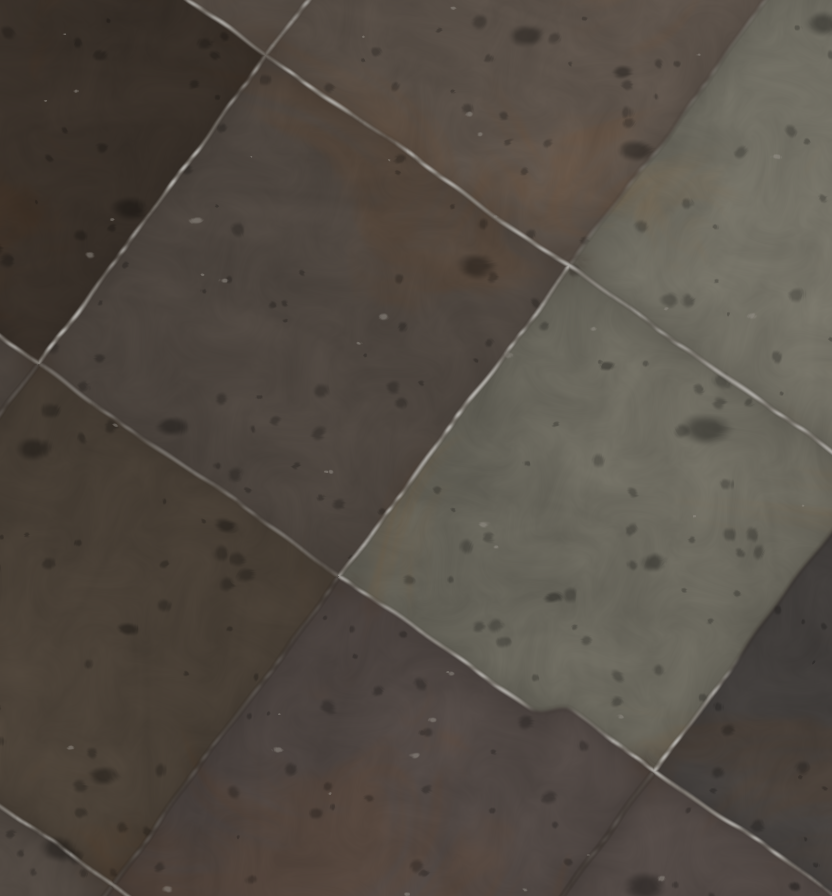
Give the GLSL for this texture, as a WebGL 1 fragment shader.

```glsl
precision highp float;
// Worn slate floor: large square tiles laid on a slant, with thin chalky grout.
// A sheared grid gives the tiles and joints; layered sines mottle the stone,
// and cellular noise scatters pits, stains and pale chips over it.
uniform vec2 u_resolution;

float hash(vec2 p) {
  return fract(sin(dot(p, vec2(127.1, 311.7))) * 4375.85);
}

// 1 when two cell indices are equal
float same(float a, float b) {
  return 1.0 - step(0.5, abs(a - b));
}

// Layered, folded sines, about -1 to 1
float mottle(vec2 p) {
  float sum = 0.0, amp = 0.5;
  for (int i = 0; i < 6; i++) {
    p = mat2(0.8, 0.6, -0.6, 0.8) * p * 1.75 + 1.3;
    p += 0.7 * sin(p.yx * 1.1);
    sum += amp * sin(p.x) * sin(p.y + 0.5);
    amp *= 0.68;
  }
  return sum;
}

// Cellular scatter of soft spots; density is the share of cells that hold one
float spots(vec2 p, float density, float radius) {
  vec2 cell = floor(p);
  float cover = 0.0;
  for (int j = -1; j <= 1; j++) {
    for (int i = -1; i <= 1; i++) {
      vec2 id = cell + vec2(float(i), float(j));
      vec2 center = id + vec2(hash(id), hash(id + 17.3));
      float r = radius * (0.4 + hash(id + 5.1));
      float spot = 1.0 - smoothstep(0.3 * r, r, length(p - center));
      cover = max(cover, spot * step(hash(id + 41.7), density));
    }
  }
  return cover;
}

// Stone colour by column and row
vec3 stone(vec2 id) {
  vec3 c = mix(vec3(0.355, 0.317, 0.285), vec3(0.318, 0.286, 0.26), step(-0.5, id.y));
  vec3 slate = vec3(0.405, 0.396, 0.355) - 0.008 * id.y;
  c = mix(c, slate, same(id.x, 1.0) * step(id.y, 0.5));
  c = mix(c, vec3(0.235, 0.2, 0.17), same(id.x, -1.0) * same(id.y, 0.0));
  c = mix(c, vec3(0.3, 0.262, 0.222), same(id.x, 0.0) * same(id.y, 1.0));
  c = mix(c, vec3(0.305, 0.272, 0.258), step(0.5, id.x) * step(0.5, id.y));
  return mix(c, vec3(0.262, 0.247, 0.238), step(1.5, id.x) * same(id.y, 0.0));
}

void main() {
  float px = 1.0 / u_resolution.y;
  vec2 p = gl_FragCoord.xy * px;
  p.y = 1.0 - p.y;

  // Slanted grid, slightly wavy, with one course slipped sideways
  vec2 w = p + 0.0013 * sin(p.yx * 31.0) + 0.0006 * sin(p.yx * 97.0 + 2.0);
  vec2 grid = vec2((w.x + 0.74 * w.y - 0.3438) / 0.5117,
                   (w.y - 0.7 * w.x + 0.147) / 0.5234);
  grid.y += 0.0547 * smoothstep(0.59, 0.64, p.x) * smoothstep(0.3, 0.8, grid.y);
  vec2 tile = floor(grid), edge = floor(grid + 0.5);
  vec2 gap = abs(grid - edge) * vec2(0.411, 0.429);

  // Blend the four nearest tiles across their shared edges
  float soft = 0.003 + 2.0 * px;
  vec2 s = smoothstep(-soft, soft, grid - edge);
  vec3 color = mix(
    mix(stone(edge - 1.0), stone(edge - vec2(0.0, 1.0)), s.x),
    mix(stone(edge - vec2(1.0, 0.0)), stone(edge), s.x), s.y);

  // Cloudy stone, rusty patches and fine grain
  float cloud = mottle(p * 3.5 + 2.0);
  float grain = mottle(p * 24.0 + 9.0);
  color *= 1.0 + 0.11 * cloud + 0.055 * grain;
  color *= 0.94 + 0.1 * smoothstep(0.0, 0.8, p.x);
  float rust = smoothstep(0.1, 0.7, mottle(p * 4.0 + 14.0));
  color = mix(color, color * vec3(1.1, 0.97, 0.84), 0.6 * rust);

  // Pits, smears and pale chips
  vec2 bent = p + 0.006 * vec2(grain, cloud);
  color *= 1.0 - 0.32 * spots(bent * vec2(9.0, 14.0) + 3.0, 0.16, 0.22);
  color *= 1.0 - 0.22 * spots(bent * 38.0, 0.15, 0.3);
  float chips = spots(bent * vec2(30.0, 46.0) + 7.0, 0.035, 0.16);
  color = mix(color, vec3(0.6, 0.58, 0.55), 0.5 * chips);

  // Grime along the joints and around the crossings
  float joint = min(gap.x, gap.y);
  color *= 1.0 - 0.1 * exp(-joint * 55.0) * (1.0 + cloud);
  float crossing = exp(-dot(gap, gap) * 1400.0);
  color = mix(color, vec3(0.24, 0.2, 0.17), crossing * clamp(0.3 + 0.5 * grain, 0.0, 0.6));

  // Grout strength changes from one joint to the next
  float below = step(0.5, tile.y);
  vec2 strength = vec2(mix(0.25, 0.95, same(tile.y, 0.0)), 0.88);
  strength.x += 0.55 * same(edge.x, 0.0) * step(tile.y, -0.5);
  strength.x *= mix(1.0, smoothstep(0.58, 0.78, grid.y), same(edge.x, 2.0) * (1.0 - below));
  strength.y *= 1.0 - 0.5 * same(edge.y, 1.0) * same(tile.x, 0.0);
  float slip = smoothstep(0.58, 0.6, p.x) * (1.0 - smoothstep(0.63, 0.65, p.x));
  strength.y *= 1.0 - 0.9 * slip * same(edge.y, 1.0);

  // Dark crack under a broken, beaded line of grout
  float blur = 0.0012 + 0.7 * px;
  vec2 crack = 1.0 - smoothstep(0.0022 - blur, 0.0032 + blur, gap);
  float depth = max(crack.x * (0.25 + 0.4 * below), crack.y * 0.2);
  color = mix(color, vec3(0.17, 0.14, 0.12), depth);
  float bead = 0.5 + 0.5 * sin(p.y * 210.0 + 3.0 * sin(p.y * 67.0));
  float wear = clamp(0.72 + 0.25 * bead + 0.4 * mottle(p * 9.0 + 4.0), 0.15, 1.0);
  float width = 0.0013 + 0.0008 * wear;
  vec2 line = strength * (1.0 - smoothstep(width - blur, width + blur, gap));
  vec3 grout = mix(vec3(0.55, 0.53, 0.5), vec3(0.72, 0.71, 0.69), bead);
  color = mix(color, grout, max(line.x, line.y) * wear);

  gl_FragColor = vec4(color, 1.0);
}
```
